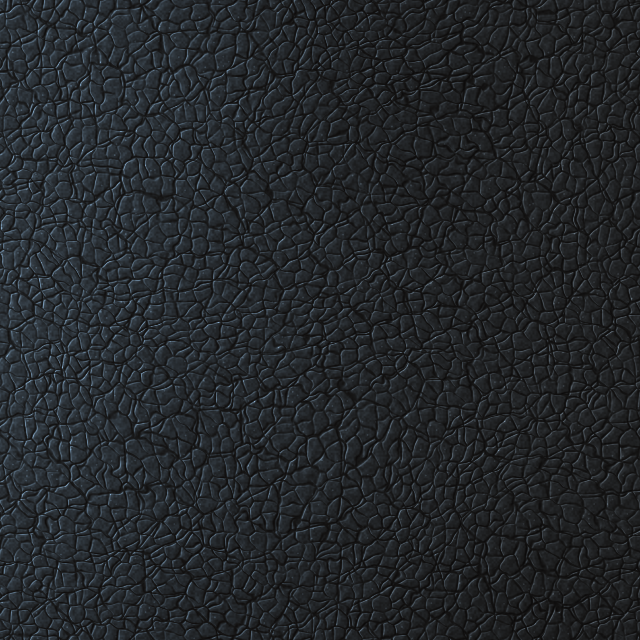
Reproduce this texture procedurally as a WebGL 2 fragment shader.

```glsl
#version 300 es
precision highp float;
// Dark blue-black grained leather: creased cells lit from the upper left.

uniform vec2 u_resolution;
out vec4 fragColor;

const float CELLS = 46.0;           // small grain cells across the canvas
const float FOLDS = 17.0;           // longer creases that split the cells
const float JITTER = 0.86;          // irregularity of the cells
const float CELL_GROOVE = 0.0029;   // half width of a cell groove
const float FOLD_GROOVE = 0.0031;   // half width of a fold groove
const float PILLOW = 0.010;         // distance over which a cell rounds off
const float PILLOW_HEIGHT = 0.42;
const float BUMP_SCALE = 125.0;     // small bumps on top of the cells
const float BUMP_HEIGHT = 0.46;
const float SLOPE_STEP = 0.0014;    // sampling distance for the slope
const vec2 TO_LIGHT = vec2(-0.86, 0.51);
const float BASE_TONE = 0.137;
const float RIM_GAIN = 0.92;        // brightening of slopes facing the light
const float SHADE_GAIN = 0.50;      // darkening of slopes facing away
const float GROOVE_TONE = 0.60;
const float SPECK_SCALE = 130.0;
const float SPECK_SHARE = 0.09;

vec2 hash2(vec2 p) {
    vec3 q = fract(p.xyx * vec3(0.1031, 0.1030, 0.0973));
    q += dot(q, q.yzx + 33.33);
    return fract((q.xx + q.yz) * q.zy);
}

float valueNoise(vec2 p) {
    vec2 i = floor(p), f = fract(p);
    f = f * f * (3.0 - 2.0 * f);
    float low = mix(hash2(i).x, hash2(i + vec2(1, 0)).x, f.x);
    float high = mix(hash2(i + vec2(0, 1)).x, hash2(i + vec2(1, 1)).x, f.x);
    return mix(low, high, f.y);
}

// Distance to the nearest border of irregular cells, in cell units.
float borderDistance(vec2 p) {
    vec2 i = floor(p), f = fract(p);
    vec2 nearest = vec2(0.0), home = vec2(0.0);
    float best = 8.0;
    for (int y = -1; y <= 1; y++)
    for (int x = -1; x <= 1; x++) {
        vec2 g = vec2(x, y);
        vec2 r = g + JITTER * hash2(i + g) - f;
        float d = dot(r, r);
        if (d < best) { best = d; nearest = r; home = g; }
    }
    float border = 8.0;
    for (int y = -2; y <= 2; y++)
    for (int x = -2; x <= 2; x++) {
        vec2 g = home + vec2(x, y);
        vec2 r = g + JITTER * hash2(i + g) - f;
        vec2 across = r - nearest;
        if (dot(across, across) > 0.0001)
            border = min(border, dot(0.5 * (nearest + r), normalize(across)));
    }
    return border;
}

// Surface height: about 0 in the grooves, about 1 on top of the cells.
float leatherHeight(vec2 p) {
    vec2 bend = vec2(valueNoise(p * 5.0 + 3.0), valueNoise(p * 5.0 + 41.0)) - 0.5;
    vec2 wobble = vec2(valueNoise(p * 70.0 + 7.0), valueNoise(p * 70.0 + 83.0)) - 0.5;
    vec2 q = p + 0.06 * bend + 0.009 * wobble;
    vec2 along = mat2(0.88, -0.48, 0.48, 0.88) * q;
    float cell = borderDistance(q * CELLS + 60.0) / CELLS;
    float fold = borderDistance(along * vec2(0.8, 1.25) * FOLDS + 130.0) / FOLDS;

    float cellDepth = mix(0.35, 1.0, valueNoise(p * 48.0 + 19.0));
    float foldDepth = mix(0.45, 1.0, valueNoise(p * 22.0 + 57.0));
    float cellTop = mix(1.0, smoothstep(0.0, CELL_GROOVE, cell), cellDepth);
    float foldTop = mix(1.0, smoothstep(0.0, FOLD_GROOVE, fold), foldDepth);
    float pillow = smoothstep(0.0, PILLOW, min(cell, fold)) - 1.0;
    float bump = valueNoise(p * BUMP_SCALE) - 0.5;
    return cellTop * foldTop + PILLOW_HEIGHT * pillow + BUMP_HEIGHT * bump;
}

// Sparse, soft pale dots.
float specks(vec2 p) {
    vec2 i = floor(p * SPECK_SCALE);
    vec2 center = 0.3 + 0.4 * hash2(i + 211.0);
    float spot = 1.0 - smoothstep(0.06, 0.28, length(fract(p * SPECK_SCALE) - center));
    return spot * step(hash2(i + 307.0).x, SPECK_SHARE);
}

// Wide falloff of the light, strongest at the left edge.
float broadLight(vec2 p) {
    float side = mix(1.24, 0.89, smoothstep(-0.1, 0.8, p.x));
    float floorShade = mix(0.95, 1.0, smoothstep(0.0, 0.4, p.y));
    return side * floorShade * mix(0.93, 1.07, valueNoise(p * 3.5 + 11.0));
}

// Brighter tones turn blue; the right side stays more neutral.
vec3 leatherColor(float tone, float x) {
    float coolness = mix(1.15, 0.6, smoothstep(0.2, 1.0, x));
    vec3 blueShift = vec3(0.0, 0.28 * tone - 0.025, 0.52 * tone - 0.045);
    return tone + coolness * max(blueShift, vec3(-0.005));
}

void main() {
    vec2 p = gl_FragCoord.xy / min(u_resolution.x, u_resolution.y);

    // Relief lighting
    vec2 offset = TO_LIGHT * SLOPE_STEP;
    float slope = leatherHeight(p - offset) - leatherHeight(p + offset);
    float groove = smoothstep(-0.25, 0.55, leatherHeight(p));
    float relief = exp(slope * (slope > 0.0 ? RIM_GAIN : SHADE_GAIN));

    // Fine surface texture
    float fine = 1.0 + 0.32 * (valueNoise(p * 330.0 + 5.0) - 0.5);
    float tone = BASE_TONE * broadLight(p) * relief * mix(GROOVE_TONE, 1.0, groove) * fine;
    tone *= 1.0 + 0.55 * specks(p) * groove;

    fragColor = vec4(leatherColor(tone, p.x), 1.0);
}
```
